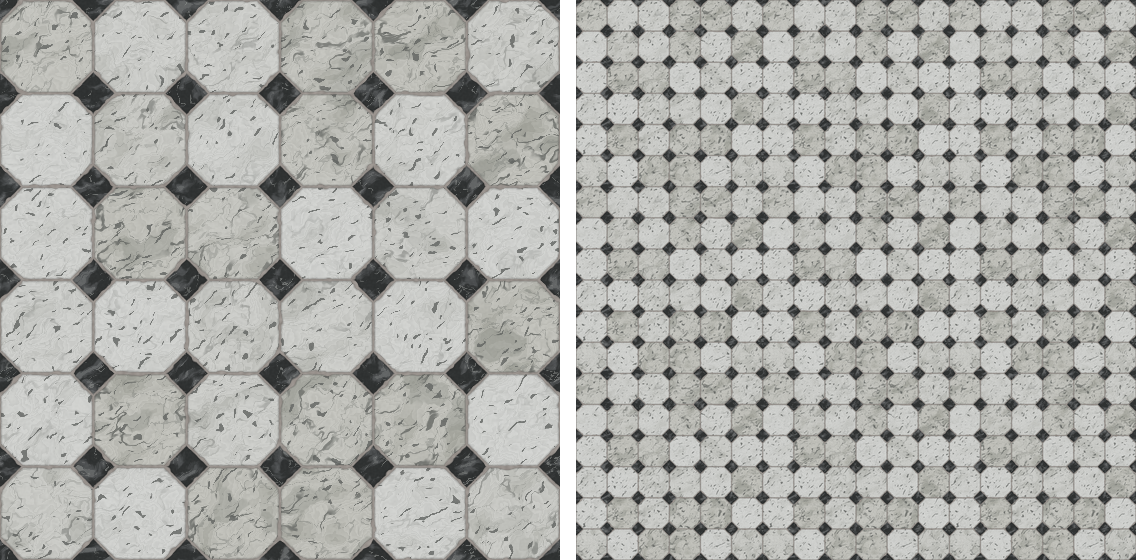
Left, the tile; right, the same tile 3 across and 3 down.
A Shadertoy shader for this pattern:

```glsl
// Octagon and dot floor: six by six veined pale marble tiles with dark diamond insets.

vec2 hash2(vec2 cell) {
    uvec2 v = uvec2(cell) * 1664525u + 1013904223u;
    for (int i = 0; i < 2; i++) {
        v.x += v.y * 1664525u;
        v.y += v.x * 1664525u;
        v ^= v >> 16u;
    }
    return vec2(v & 0xffffu) / 65535.0;
}

float cornerSlope(vec2 cell, vec2 toPoint, float period) {
    float angle = 6.2832 * hash2(mod(cell + 0.5, period)).x;
    return dot(vec2(cos(angle), sin(angle)), toPoint);
}

// Gradient noise that wraps after a whole number of cells
float noise(vec2 p, float period) {
    vec2 i = floor(p), f = p - i;
    vec2 u = f * f * f * (f * (f * 6.0 - 15.0) + 10.0);
    vec2 e = vec2(1.0, 0.0);
    float low = mix(cornerSlope(i, f, period), cornerSlope(i + e, f - e, period), u.x);
    float high = mix(cornerSlope(i + e.yx, f - e.yx, period), cornerSlope(i + 1.0, f - 1.0, period), u.x);
    return 1.4 * mix(low, high, u.y);
}

float fbm(vec2 p) {
    float sum = 0.0, amplitude = 0.6;
    for (int i = 0; i < 4; i++) {
        sum += amplitude * noise(p, 4096.0);
        p = p * 2.03 + 7.3;
        amplitude *= 0.5;
    }
    return sum;
}

// Turn the stone so its first axis follows the grain, then bend it
vec2 grainSpace(vec2 p, float angle, vec2 seed) {
    float c = cos(angle), s = sin(angle);
    vec2 g = vec2(c * p.x + s * p.y, c * p.y - s * p.x);
    return g + 0.13 * vec2(fbm(g * 2.6 + seed), fbm(g * 2.6 + seed + 19.0));
}

float vein(float field, float width) {
    return 1.0 - smoothstep(width * 0.25, width, abs(field));
}

vec3 paleMarble(vec2 p, vec2 id) {
    vec2 seed = 10.0 + 60.0 * hash2(id + 11.0);
    vec2 traits = hash2(id + 37.0);
    float activity = smoothstep(0.1, 0.9, traits.x);
    vec2 g = grainSpace(p, 0.45 + 0.4 * traits.y, seed);
    float cloud = fbm(g * vec2(1.7, 3.0) + seed.yx);
    float broad = noise(g * vec2(1.6, 2.6) + seed + 5.0, 4096.0);

    vec3 color = mix(vec3(0.805, 0.81, 0.80), vec3(0.745, 0.745, 0.72), activity);
    color = mix(color, vec3(0.59, 0.595, 0.56), smoothstep(-0.1, 0.65, cloud) * (0.14 + 0.6 * activity));

    // Translucent layers with crisp contours
    float layer = cloud * 7.0 + broad * 2.0;
    color += 0.035 * (smoothstep(0.0, 0.85, fract(layer)) - smoothstep(0.85, 1.0, fract(layer)) - 0.4);
    color = mix(color, vec3(0.56, 0.57, 0.54), smoothstep(0.2, 0.27, broad + 0.5 * cloud - 0.12) * 0.38 * activity);

    // Broken main veins and a finer web
    float mainVein = vein(fbm(g * vec2(1.3, 2.7) + seed + 31.0), 0.05);
    float fineVein = vein(fbm(g * vec2(2.6, 4.6) + seed.yx + 53.0), 0.045);
    float broken = smoothstep(-0.15, 0.25, noise(g * 4.0 + seed + 71.0, 4096.0));
    color = mix(color, vec3(0.39, 0.40, 0.385), mainVein * broken * (0.15 + 0.65 * activity));
    color = mix(color, vec3(0.51, 0.52, 0.50), fineVein * (0.1 + 0.35 * activity));

    // Dark slivers lying along the grain
    float sliver = noise(g * vec2(8.0, 20.0) + seed + 83.0, 4096.0) + 0.12 * broad;
    color = mix(color, vec3(0.38, 0.39, 0.38), smoothstep(0.49, 0.57, sliver) * 0.8);
    return color + 0.012 * noise(p * 38.0 + seed, 4096.0);
}

vec3 darkMarble(vec2 p, vec2 id) {
    vec2 seed = 15.0 + 60.0 * hash2(id + 91.0);
    vec2 traits = hash2(id + 67.0);
    vec2 g = grainSpace(p, 0.3 + 0.6 * traits.x, seed);
    float cloud = fbm(g * vec2(4.0, 8.0) + seed.yx);
    vec3 color = mix(vec3(0.185, 0.195, 0.195), vec3(0.31, 0.32, 0.325), smoothstep(-0.05, 0.3, cloud));
    color = mix(color, vec3(0.42, 0.43, 0.43), smoothstep(0.3, 0.36, cloud) * 0.7);
    float thread = vein(fbm(g * vec2(3.5, 7.0) + seed + 23.0), 0.055);
    float broken = smoothstep(-0.1, 0.3, noise(g * 7.0 + seed + 47.0, 4096.0));
    color = mix(color, vec3(0.52, 0.53, 0.52), thread * broken * (0.4 + 0.4 * traits.y));
    return color + 0.015 * noise(p * 38.0 + seed, 4096.0);
}

void mainImage(out vec4 fragColor, in vec2 fragCoord) {
    vec2 grid = 6.0 * fragCoord / iResolution.xy;
    float pixel = 6.0 / iResolution.y;

    // Octagons fill the cells; diamonds sit on the cell corners
    vec2 toCorner = 0.5 - abs(fract(grid) - 0.5);
    float cut = (toCorner.x + toCorner.y - 0.24) * 0.7071;
    bool isDiamond = cut < 0.0;
    float inset = isDiamond ? -cut : min(cut, min(toCorner.x, toCorner.y));
    vec2 cell = isDiamond ? floor(grid + 0.5) : floor(grid);
    vec2 id = mod(cell, 6.0);
    vec2 local = grid - cell - (isDiamond ? 0.0 : 0.5);
    vec3 stone = isDiamond ? darkMarble(local, id) : paleMarble(local, id);

    // Uneven edges with occasional chips
    vec2 edgeSeed = 20.0 + 50.0 * hash2(id + (isDiamond ? 131.0 : 113.0));
    float chip = max(0.0, noise(local * 8.0 + edgeSeed, 4096.0) - 0.2);
    float jointHalf = 0.012 + 0.003 * noise(local * 25.0 + edgeSeed, 4096.0) + 0.035 * chip;
    float edge = inset - jointHalf;
    stone *= 1.0 - 0.16 * (1.0 - smoothstep(0.0, 0.022, edge));

    vec3 grout = vec3(0.60, 0.575, 0.555) + 0.05 * noise(grid * 20.0, 120.0);
    grout *= 0.88 + 0.12 * smoothstep(0.0, 0.012, -edge);
    fragColor = vec4(mix(grout, stone, smoothstep(-0.7 * pixel, 0.7 * pixel, edge)), 1.0);
}
```
